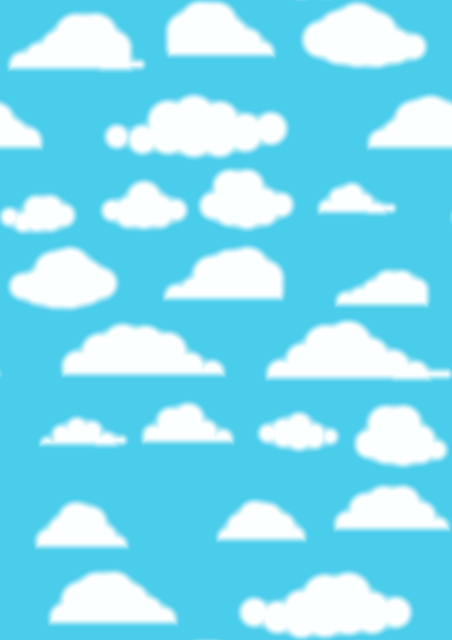
Reproduce this pattern procedurally as a Shadertoy shader.

```glsl
// Soft white cumulus clouds scattered over a flat blue sky.
// Staggered rows of wrapped cells hold one cloud each; a cloud is a smooth
// union of upright capsules under a peaked outline, with a flat or puffy base.

const vec3 SKY = vec3(0.29, 0.80, 0.92);
const vec3 CLOUD = vec3(0.99, 1.0, 1.0);
const float ROWS = 8.0;
const float EDGE = 0.011;   // half width of the soft rim, in canvas widths

float hash(vec2 cell, float salt) {
    vec3 v = fract(vec3(cell, salt) * vec3(0.1031, 0.1130, 0.0973) + 0.137);
    v += dot(v, v.yzx + 33.33);
    return fract((v.x + v.y) * v.z);
}

float smoothMin(float a, float b, float k) {
    float h = max(k - abs(a - b), 0.0) / k;
    return min(a, b) - 0.25 * h * h * k;
}

float capsule(vec2 p, vec2 a, vec2 b, float radius) {
    vec2 ab = b - a;
    float t = clamp(dot(p - a, ab) / max(dot(ab, ab), 1e-6), 0.0, 1.0);
    return length(p - a - ab * t) - radius;
}

// Distance to one cloud standing on y = 0, centred on x = 0
float cloudDistance(vec2 p, vec2 id, float halfWidth, float height, float bumps) {
    float peak = (hash(id, 1.0) - 0.5) * 0.9;
    bool isFlat = hash(id, 2.0) < 0.58;
    float baseRadius = min(0.32 * halfWidth, 0.28 * height);
    float d = 1e3;

    // Bumps grow toward the peak
    for (float i = 0.0; i < bumps; i++) {
        float t = 2.0 * i / (bumps - 1.0) - 1.0;
        float rise = 1.0 - abs(t - peak) / (1.0 + abs(peak));
        float wobble = hash(id + i * 7.0, 3.0) - 0.5;
        float radius = baseRadius * (mix(0.75, 1.3, rise) + 0.2 * wobble);
        float top = height * (mix(0.42, 1.0, smoothstep(0.0, 0.95, rise)) + 0.14 * wobble);
        float lift = isFlat ? 0.0 : height * (0.16 * t * t + 0.06 * wobble);
        float x = t * (halfWidth - baseRadius * 0.8);
        float low = radius + lift;
        d = smoothMin(d, capsule(p, vec2(x, low), vec2(x, max(top - radius, low)), radius), 0.012);
    }

    // Flat clouds are cut straight and sometimes trail a thin wisp
    if (isFlat) {
        float floorY = 0.55 * baseRadius;
        d = max(d, floorY - p.y);
        if (hash(id, 4.0) > 0.55) {
            vec2 root = vec2(0.6 * halfWidth, floorY + 0.009);
            vec2 tip = vec2(1.22 * halfWidth, floorY + 0.009);
            d = smoothMin(d, capsule(p, root, tip, 0.008), 0.012);
        }
    }
    return d;
}

// Distance to the nearest cloud of one row
float rowDistance(vec2 p, float row, float rowHeight) {
    float wrappedRow = mod(row, ROWS);
    float columns = 2.0 + mod(wrappedRow, 3.0);
    float shift = hash(vec2(wrappedRow, 5.0), 6.0);
    float column = floor(p.x * columns + shift);
    float d = 1e3;
    for (float k = -1.0; k <= 1.0; k++) {
        float cell = column + k;
        vec2 id = vec2(mod(cell, columns) + 1.0, wrappedRow + 1.0) * 3.7;
        float fill = mix(0.52, 0.82, hash(id, 7.0));
        float halfWidth = 0.5 * fill / columns;
        float height = min(2.0 * halfWidth * mix(0.42, 0.72, hash(id, 8.0)), 0.78 * rowHeight);
        float slideX = (hash(id, 9.0) - 0.5) * (1.0 - fill) * 0.8;
        float slideY = (rowHeight - height) * mix(0.1, 0.9, hash(id, 10.0));
        vec2 foot = vec2((cell + 0.5 + slideX - shift) / columns, row * rowHeight + slideY);
        d = min(d, cloudDistance(p - foot, id, halfWidth, height, 9.0 - columns));
    }
    return d;
}

void mainImage(out vec4 fragColor, in vec2 fragCoord) {
    vec2 p = fragCoord / iResolution.x;
    float rowHeight = iResolution.y / iResolution.x / ROWS;
    float row = floor(p.y / rowHeight);

    float d = 1e3;
    for (float k = -1.0; k <= 1.0; k++) {
        d = min(d, rowDistance(p, row + k, rowHeight));
    }
    float cover = 1.0 - smoothstep(-EDGE, EDGE, d);
    fragColor = vec4(mix(SKY, CLOUD, cover), 1.0);
}
```
